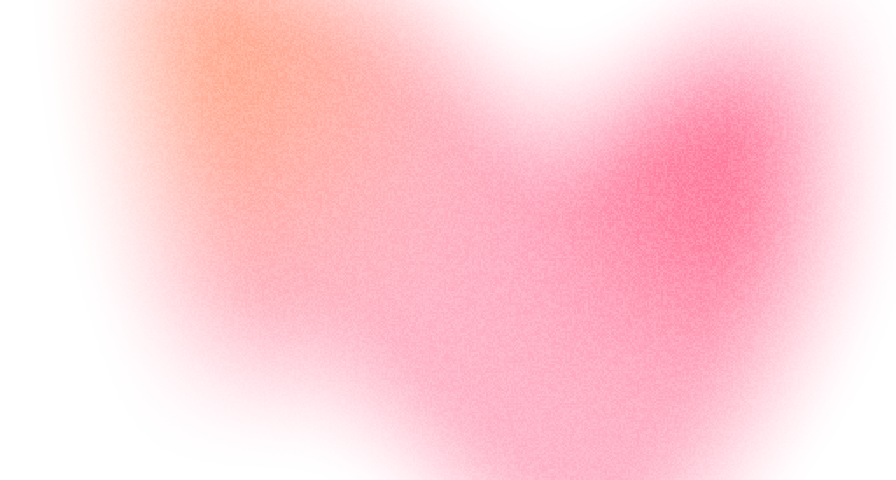
A WebGL 1 fragment shader for this background:

```glsl
precision highp float;
// Soft peach and rose glow on white, with a notch at the top and fine grain.

uniform vec2 u_resolution;

// Sine-free hash, 0 to 1
float hash(vec2 p) {
  vec3 q = fract(p.xyx * 0.1031);
  q += dot(q, q.yzx + 33.33);
  return fract((q.x + q.y) * q.z);
}

// Blurred edge: 0 outside, 1 inside, one half where d is zero
float softEdge(float d) {
  return smoothstep(-0.22, 0.22, d);
}

// Round falloff around a centre
float glow(vec2 p, vec2 center, float radius) {
  vec2 d = (p - center) / radius;
  return exp(-dot(d, d));
}

// Area of the glow, bounded by four curved sides
float coverage(vec2 p) {
  float left = 0.27 + 0.22 * pow(max(1.0 - p.y, 0.0), 1.6);
  float lower = max(0.65 - p.y, 0.0);
  float right = 1.71 - 0.55 * lower * lower;
  float notchX = (p.x - 1.16) / 0.25;
  float top = mix(1.15, 0.93, smoothstep(0.3, 1.2, p.x))
            - 0.19 * exp(-notchX * notchX);
  float bottom = 0.22 - 0.45 * smoothstep(0.6, 1.3, p.x);
  return softEdge(p.x - left) * softEdge(right - p.x)
       * softEdge(top - p.y) * softEdge(p.y - bottom);
}

void main() {
  // Canvas height is one unit; x is scaled to a width of 1.869
  vec2 p = gl_FragCoord.xy / u_resolution * vec2(1.869, 1.0);

  // Rose field with a peach and a hot pink centre
  vec3 tint = vec3(0.997, 0.72, 0.795);
  tint = mix(tint, vec3(1.0, 0.69, 0.60), glow(p, vec2(0.45, 0.88), 0.40));
  tint = mix(tint, vec3(0.995, 0.52, 0.64), glow(p, vec2(1.50, 0.62), 0.35));

  // Grain only shows where there is colour
  float grain = 1.0 + 0.22 * (hash(floor(p * 274.0)) - 0.5);
  vec3 color = 1.0 - (1.0 - tint) * coverage(p) * grain;
  gl_FragColor = vec4(color, 1.0);
}
```
